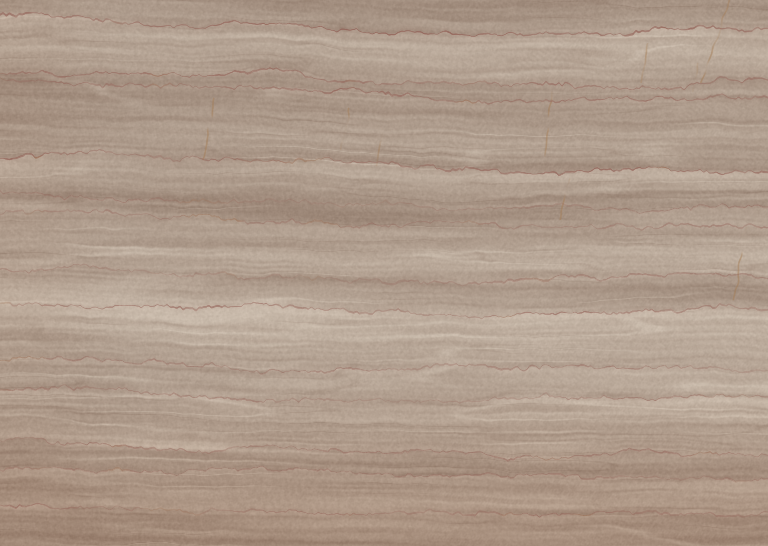
This texture is drawn by a Shadertoy shader. Its source:

```glsl
// Polished beige marble with wavy strata, thin red veins and a few ochre cracks.
#define DARK_STONE vec3(0.625, 0.545, 0.485)
#define LIGHT_STONE vec3(0.780, 0.722, 0.662)
#define VEIN_COLOR vec3(0.570, 0.375, 0.335)
#define CRACK_COLOR vec3(0.640, 0.480, 0.320)
#define ROSE_TINT vec3(0.970, 0.930, 0.905)
#define VEIN_COUNT 13
#define VEIN_WIDTH 0.0012
#define CRACK_COUNT 9
#define DIP 0.016
#define GRAIN 0.040

float hash(vec2 p) {
    return fract(sin(dot(p, vec2(127.1, 311.7))) * 43758.5453);
}

float noise(vec2 p) {
    vec2 i = floor(p), f = fract(p);
    f = f * f * (3.0 - 2.0 * f);
    return mix(mix(hash(i), hash(i + vec2(1, 0)), f.x),
               mix(hash(i + vec2(0, 1)), hash(i + vec2(1, 1)), f.x), f.y);
}

// Noise centred on zero
float wave(vec2 p) {
    return noise(p) - 0.5;
}

// Height measured across the gently folded layers
float strataHeight(vec2 p) {
    return p.y + DIP * (p.x - 0.7)
         + 0.026 * wave(p * vec2(2.2, 2.5))
         + 0.011 * wave(p * vec2(6.0, 9.0) + 17.0)
         + 0.006 * wave(p * vec2(17.0, 22.0) + 41.0)
         + 0.003 * wave(p * vec2(48.0, 50.0) + 73.0);
}

float bump(float x, float center, float width) {
    float d = (x - center) / width;
    return exp(-d * d);
}

// Jagged course of one vein around its mean height
float veinJag(float x, float id) {
    return 0.014 * wave(vec2(x * 6.0, id * 7.0))
         + 0.007 * wave(vec2(x * 28.0, id * 11.0))
         + 0.006 * wave(vec2(x * 75.0, id * 13.0))
         + 0.004 * wave(vec2(x * 170.0, id * 17.0));
}

// Thin broken seams along the layers, where noise crosses its middle
float seams(float x, float h, float width) {
    float contour = abs(wave(vec2(x, h)));
    return smoothstep(width, 0.0, contour) * smoothstep(0.35, 0.75, noise(vec2(x * 1.7, h * 0.4) + 50.0));
}

// Distance to a segment
float segment(vec2 p, vec2 a, vec2 b) {
    vec2 d = b - a;
    return length(p - a - d * clamp(dot(p - a, d) / dot(d, d), 0.0, 1.0));
}

void mainImage(out vec4 fragColor, in vec2 fragCoord) {
    vec2 p = fragCoord / iResolution.y;
    float pixel = 1.0 / iResolution.y;
    float h = strataHeight(p);

    // Veins, the pale rims beneath them and the tone of each layer
    float vein = 0.0, rim = 0.0, layer = 0.0;
    for (int i = 0; i < VEIN_COUNT; i++) {
        float id = float(i) + 1.0;
        float level = (id - 0.5 + 0.85 * (hash(vec2(id, 3.0)) - 0.5)) / float(VEIN_COUNT);
        float d = h - level - veinJag(p.x, id);
        float patchy = noise(vec2(p.x * 5.0, id * 5.0));
        float strength = mix(0.4, 1.0, hash(vec2(id, 9.0))) * mix(0.5, 1.0, patchy);
        strength *= mix(0.55, 1.0, noise(vec2(p.x * 60.0, id * 19.0)));
        float width = VEIN_WIDTH * mix(0.5, 1.5, noise(vec2(p.x * 45.0, id * 3.0)));
        float line = 1.0 - smoothstep(width - 0.5 * pixel, width + 0.7 * pixel, abs(d));
        float stain = 0.20 * exp(-abs(d) / 0.004);
        vein = max(vein, strength * max(0.95 * line, stain));
        float rimWidth = 0.004 + 0.022 * noise(vec2(p.x * 2.5, id * 9.0));
        rim = max(rim, step(d, 0.0) * exp(d / rimWidth) * smoothstep(0.35, 0.8, patchy));
        layer = mix(layer, hash(vec2(id, 21.0)) - 0.5, smoothstep(-0.003, 0.003, d));
    }

    // Broad bands, fine laminae and hairline seams
    float tone = 0.42 + 0.30 * layer;
    tone += 0.50 * wave(vec2(p.x * 0.8, h * 11.0));
    tone += 0.32 * wave(vec2(p.x * 1.6 + 5.0, h * 38.0));
    tone += 0.32 * wave(vec2(p.x * 3.0 + 9.0, h * 95.0));
    tone += 0.32 * wave(vec2(p.x * 6.0 + 2.0, h * 210.0));
    tone += 0.38 * bump(h, 0.43, 0.045) - 0.26 * bump(h, 0.62, 0.05);
    tone += 0.28 * rim;
    tone += 0.30 * seams(p.x * 3.0, h * 45.0, 0.09);
    tone -= 0.20 * seams(p.x * 4.0 + 20.0, h * 60.0 + 8.0, 0.08);
    vec3 color = mix(DARK_STONE, LIGHT_STONE, clamp(tone, -0.1, 1.05));

    // Rosy lower part and left side
    float rose = smoothstep(0.34, 0.0, p.y) + 0.25 * smoothstep(0.25, 0.0, p.x);
    color *= mix(vec3(1.0), ROSE_TINT, min(rose, 1.0));

    // Mineral grain, turned away from the layers
    vec2 g = mat2(0.8, 0.6, -0.6, 0.8) * p;
    color += GRAIN * wave(g * 240.0) + 0.6 * GRAIN * wave(g.yx * 410.0);

    // Ochre cracks, steep and broken
    float crack = 0.0;
    for (int i = 0; i < CRACK_COUNT; i++) {
        float id = float(i) + 1.0;
        vec2 foot = vec2(1.4 * hash(vec2(id, 31.0)), mix(0.35, 0.95, hash(vec2(id, 37.0))));
        float size = mix(0.03, 0.18, hash(vec2(id, 43.0)));
        vec2 tip = foot + size * vec2(mix(0.05, 0.5, hash(vec2(id, 47.0))), 1.0);
        vec2 q = p + vec2(0.006 * wave(vec2(p.y * 60.0, id)), 0.0);
        float line = 1.0 - smoothstep(0.0003, 0.0009 + pixel, segment(q, foot, tip));
        crack = max(crack, line * smoothstep(0.2, 0.7, noise(vec2(p.y * 40.0, id * 6.0))));
    }
    color = mix(color, CRACK_COLOR, 0.45 * crack);

    // Red veins, here and there rusty
    float rust = smoothstep(0.75, 0.95, noise(p * vec2(14.0, 20.0) + 60.0));
    color = mix(color, mix(VEIN_COLOR, CRACK_COLOR, 0.6 * rust), vein);
    fragColor = vec4(clamp(color, 0.0, 1.0), 1.0);
}
```
